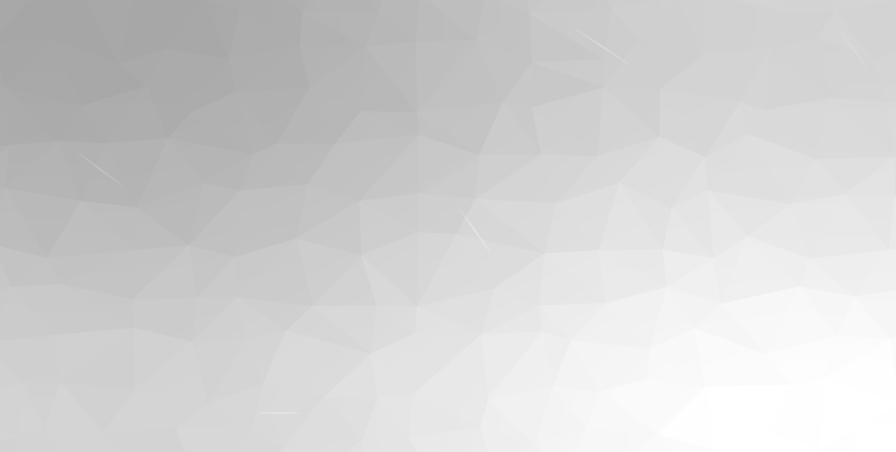
Give the GLSL for this background, as a Shadertoy shader.

```glsl
// Low-poly backdrop: flat grey triangles fading from dark upper left to white lower right.

const vec2 CELL = vec2(0.13, 0.107); // lattice spacing in canvas heights

vec2 hash2(vec2 p) {
    vec3 q = fract(p.xyx * vec3(0.1031, 0.1030, 0.0973));
    q += dot(q, q.yzx + 33.33);
    return fract((q.xx + q.yz) * q.zy);
}

// Jittered lattice corner, with every other row shifted sideways
vec2 vertex(vec2 id) {
    vec2 jitter = (hash2(id + 40.0) - 0.5) * vec2(0.62, 0.58);
    float stagger = 0.3 * mod(id.y, 2.0);
    return (id + jitter + vec2(stagger, 0.0)) * CELL + vec2(0.0, 0.031);
}

// Two soft ramps, one across and one down the canvas
float tone(vec2 p, float aspect) {
    float across = smoothstep(0.12, 0.88, p.x / aspect);
    float down = smoothstep(0.07, 0.95, 1.0 - p.y);
    return 0.655 + 0.173 * (across + down);
}

float cross2(vec2 a, vec2 b) { return a.x * b.y - a.y * b.x; }

// Signed distance to an edge, positive on its left
float edgeSide(vec2 p, vec2 a, vec2 b) {
    return cross2(normalize(b - a), p - a);
}

// Adds one counter-clockwise triangle as (shade * coverage, coverage)
vec2 facet(vec2 p, vec2 a, vec2 b, vec2 c, float aspect, float pixel) {
    float inside = min(edgeSide(p, a, b), min(edgeSide(p, b, c), edgeSide(p, c, a)));
    float coverage = smoothstep(-0.7 * pixel, 0.7 * pixel, inside);
    vec2 center = (a + b + c) / 3.0;
    float variation = (hash2(floor(center * 900.0)).x - 0.5) * 0.012;
    float shade = tone(mix(center, p, 0.2), aspect) + variation;
    return vec2(shade, 1.0) * coverage;
}

// Hairline seam between two points
float seam(vec2 p, vec2 a, vec2 b, float pixel) {
    vec2 along = b - a;
    float t = clamp(dot(p - a, along) / dot(along, along), 0.0, 1.0);
    float fade = 1.0 - abs(2.0 * t - 1.0) * 0.6;
    return fade * (1.0 - smoothstep(0.0, 0.001 + pixel, length(p - a - along * t)));
}

void mainImage(out vec4 fragColor, in vec2 fragCoord) {
    float pixel = 1.0 / iResolution.y;
    float aspect = iResolution.x * pixel;
    vec2 p = fragCoord * pixel;
    vec2 home = floor((p - vec2(0.0, 0.031)) / CELL);

    // Split each nearby cell along its shorter diagonal
    vec2 total = vec2(0.0);
    for (int j = -1; j <= 1; j++) {
        for (int i = -1; i <= 1; i++) {
            vec2 id = home + vec2(i, j);
            vec2 a = vertex(id);
            vec2 b = vertex(id + vec2(1, 0));
            vec2 c = vertex(id + vec2(1, 1));
            vec2 d = vertex(id + vec2(0, 1));
            if (distance(a, c) < distance(b, d)) {
                total += facet(p, a, b, c, aspect, pixel);
                total += facet(p, a, c, d, aspect, pixel);
            } else {
                total += facet(p, a, b, d, aspect, pixel);
                total += facet(p, b, c, d, aspect, pixel);
            }
        }
    }
    float grey = total.y > 0.01 ? total.x / total.y : tone(p, aspect);

    // A few faint light seams
    vec2 q = vec2(p.x / aspect * 1.984, p.y);
    float glint = seam(q, vec2(0.175, 0.66), vec2(0.27, 0.59), pixel);
    glint += seam(q, vec2(1.275, 0.935), vec2(1.39, 0.86), pixel);
    glint += seam(q, vec2(1.02, 0.535), vec2(1.083, 0.445), pixel);
    glint += seam(q, vec2(0.575, 0.086), vec2(0.66, 0.086), pixel);
    glint += 0.5 * seam(q, vec2(1.865, 0.925), vec2(1.92, 0.85), pixel);

    fragColor = vec4(vec3(clamp(grey + 0.06 * glint, 0.0, 1.0)), 1.0);
}
```
